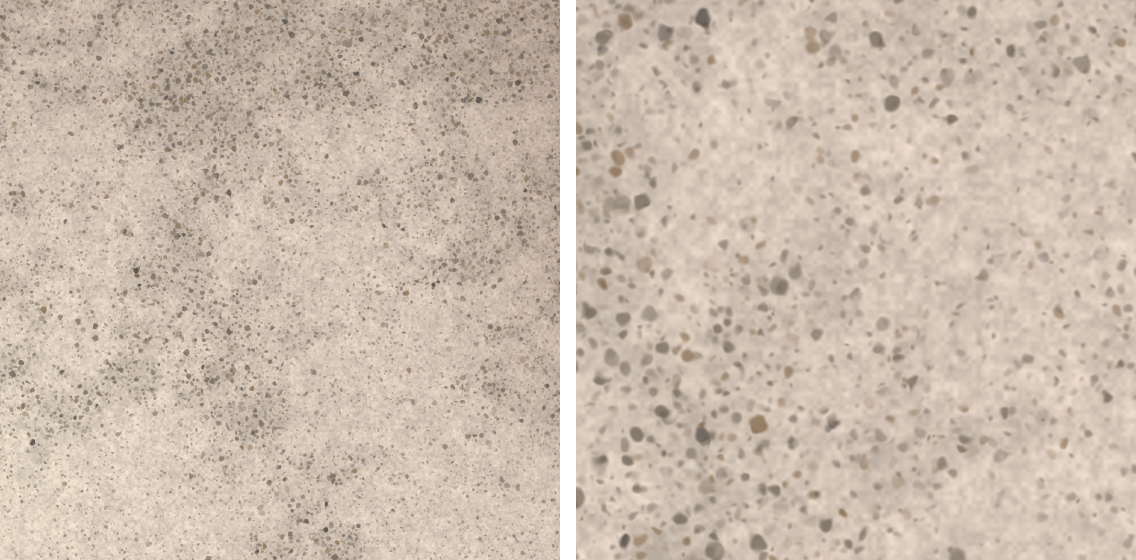
Left, the full canvas; right, a detail of the centre.
A WebGL 1 fragment shader for this texture:

```glsl
precision highp float;
// Weathered pale concrete with clumped grey and brown specks and fine sandy grain.
uniform vec2 u_resolution;

#define FINE_CELLS 160.0
#define MEDIUM_CELLS 90.0
#define LARGE_CELLS 50.0
#define CHIP_CELLS 34.0
#define EDGE 0.0030
#define WOBBLE 0.0034
#define GRAIN 0.21
#define MOTTLE 0.12
#define STAIN 0.09

const vec3 CREAM = vec3(0.895, 0.845, 0.770);
const vec3 SAND = vec3(0.848, 0.787, 0.732);
const vec3 ROSE_GREY = vec3(0.755, 0.685, 0.630);
const vec3 SPECK_GREY = vec3(0.425, 0.385, 0.335);
const vec3 SPECK_BROWN = vec3(0.510, 0.405, 0.295);
const vec3 SPECK_DARK = vec3(0.310, 0.290, 0.275);
const vec3 CHIP = vec3(0.900, 0.870, 0.820);

vec3 hash3(vec2 p) {
  vec3 q = fract(p.xyx * vec3(0.1031, 0.1030, 0.0973));
  q += dot(q, q.yxz + 33.33);
  return fract((q.xxy + q.yzz) * q.zyx);
}

float valueNoise(vec2 p) {
  vec2 i = floor(p), f = fract(p);
  f = f * f * (3.0 - 2.0 * f);
  float low = mix(hash3(i).x, hash3(i + vec2(1.0, 0.0)).x, f.x);
  float high = mix(hash3(i + vec2(0.0, 1.0)).x, hash3(i + 1.0).x, f.x);
  return mix(low, high, f.y);
}

float layeredNoise(vec2 p) {
  float sum = 0.0, weight = 0.5;
  for (int i = 0; i < 4; i++) {
    sum += weight * valueNoise(p);
    p = mat2(1.6, 1.2, -1.2, 1.6) * p + 17.3;
    weight *= 0.5;
  }
  return sum / 0.9375;
}

// Paints one jittered cell layer of soft round specks over the base colour.
vec3 addSpecks(vec3 base, vec2 p, float cells, float density, vec2 radii,
               vec2 opacity, vec3 tint, vec3 altTint, float altShare, float seed) {
  vec2 home = floor(p * cells);
  vec3 col = base;
  for (int y = -1; y <= 1; y++) {
    for (int x = -1; x <= 1; x++) {
      vec2 cell = home + vec2(float(x), float(y));
      vec3 place = hash3(cell + seed);
      vec3 look = hash3(cell + seed + 211.7);
      float radius = mix(radii.x, radii.y, look.x * look.x) / cells;
      float dist = length(p - (cell + place.xy) / cells);
      float cover = 1.0 - smoothstep(radius - 0.5 * EDGE, radius + 0.5 * EDGE, dist);
      // Specks fade in with density, so clumps have no hard borders.
      cover *= smoothstep(0.0, 0.06, density - place.z) * mix(opacity.x, opacity.y, look.y);
      col = mix(col, look.z < altShare ? altTint : tint, cover);
    }
  }
  return col;
}

void main() {
  vec2 uv = gl_FragCoord.xy / u_resolution.y;

  // Broad light: cream at lower left, rosy grey toward the top and right.
  float warmth = 1.0 - smoothstep(0.0, 0.6, length(uv - vec2(0.02, 0.16)));
  float shade = 0.5 * smoothstep(0.5, 1.1, uv.y) + 0.75 * smoothstep(0.7, 1.05, uv.x) * smoothstep(0.0, 0.5, uv.y);
  vec3 col = mix(mix(SAND, CREAM, warmth * 0.85), ROSE_GREY, clamp(shade, 0.0, 1.0));

  // Cluster field, drawn out along a rising diagonal and broken into small clumps.
  vec2 along = mat2(0.85, -0.53, 0.53, 0.85) * uv;
  float field = layeredNoise(along * vec2(4.5, 7.5) + 3.7);
  float clump = layeredNoise(uv * 27.0 + 61.0) - 0.5;
  float cluster = smoothstep(0.36, 0.78, field + 0.55 * clump + 0.14 * (uv.y - 0.5) + 0.05 * shade);

  // Stains, mottling and sandy grain.
  col *= 1.0 - STAIN * cluster;
  col *= 1.0 + MOTTLE * (layeredNoise(uv * 45.0 + 9.1) - 0.5);
  float grain = 0.55 * valueNoise(uv * 190.0) + 0.45 * valueNoise(uv * 370.0 + 51.0) - 0.5;
  col *= 1.0 + GRAIN * grain;

  // Specks, from fine to large, with ragged outlines.
  vec2 ragged = uv + WOBBLE * (vec2(valueNoise(uv * 170.0 + 5.0), valueNoise(uv * 170.0 + 83.0)) - 0.5);
  col = addSpecks(col, ragged, FINE_CELLS, 0.24 + 0.42 * cluster, vec2(0.18, 0.46),
                  vec2(0.12, 0.62), SPECK_GREY, SPECK_BROWN, 0.32, 13.0);
  col = addSpecks(col, ragged, MEDIUM_CELLS, 0.08 + 0.66 * cluster, vec2(0.18, 0.46),
                  vec2(0.18, 0.78), SPECK_GREY, SPECK_BROWN, 0.24, 47.0);
  col = addSpecks(col, ragged, LARGE_CELLS, 0.03 + 0.24 * cluster, vec2(0.15, 0.29),
                  vec2(0.30, 0.88), SPECK_DARK, SPECK_GREY, 0.55, 91.0);
  col = addSpecks(col, ragged, CHIP_CELLS, 0.04, vec2(0.06, 0.17),
                  vec2(0.30, 0.80), CHIP, CHIP, 0.0, 137.0);

  gl_FragColor = vec4(col, 1.0);
}
```
